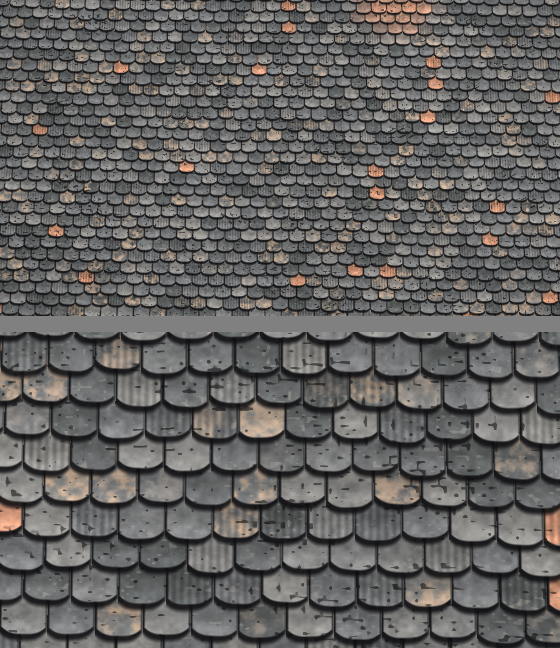
Top: the whole. Bottom: its middle third, enlarged.
This texture is drawn by a WebGL 2 fragment shader. Its source:

```glsl
#version 300 es
precision highp float;
// Weathered roof of overlapping plain tiles with curved lower edges.
// Staggered rows are painted from low to high, each casting a shadow on the
// row beneath; hashes choose each tile's tone, ribs, stains and small shifts.
uniform vec2 u_resolution;
out vec4 outColor;

const vec3 GAP   = vec3(0.055, 0.055, 0.065);
const vec3 DARK  = vec3(0.35, 0.36, 0.36);
const vec3 SLATE = vec3(0.45, 0.455, 0.46);
const vec3 PALE  = vec3(0.57, 0.56, 0.54);
const vec3 TAN   = vec3(0.73, 0.62, 0.52);
const vec3 CLAY  = vec3(0.87, 0.61, 0.48);

float hash(vec2 p) {
  return fract(sin(dot(p, vec2(127.1, 311.7))) * 43758.5453);
}

float noise(vec2 p) {
  vec2 i = floor(p), f = fract(p);
  f = f * f * (3.0 - 2.0 * f);
  return mix(mix(hash(i), hash(i + vec2(1, 0)), f.x),
             mix(hash(i + vec2(0, 1)), hash(i + vec2(1, 1)), f.x), f.y);
}

float fbm(vec2 p) {
  float sum = 0.0, amp = 0.5;
  for (int i = 0; i < 3; i++) {
    sum += amp * noise(p);
    p = p * 2.1 + 7.3;
    amp *= 0.5;
  }
  return sum / 0.875;
}

// Roof coordinates: one unit per tile across and per row up, denser at the top
vec2 roofSpace(vec2 p) {
  float sag = 0.22 * (noise(p * vec2(3.0, 4.0)) - 0.5);
  return vec2((p.x - 0.889) * (19.2 + 1.8 * p.y),
              p.y * (27.2 + 1.4 * p.y) + 0.56 * p.x + sag);
}

// Stagger every other row by half a tile
float staggered(float u, float row) {
  return u + 0.5 * mod(row, 2.0) + 0.16 * (hash(vec2(row, 4.0)) - 0.5);
}

// Position inside a tile: x from its middle, y up from its lower edge
vec2 tileLocal(vec2 uv, float row, vec2 id) {
  vec2 q = vec2(fract(staggered(uv.x, row)) - 0.5, uv.y - row);
  float tilt = 0.16 * (hash(id + 11.0) - 0.5);
  q.y += 0.15 * (hash(id + 23.0) - 0.5) + tilt * q.x;
  return q;
}

// Coverage of a tile with straight sides and a bowed, corner-clipped edge
float tileMask(vec2 q, float halfWidth, float soft) {
  float bow = 0.04 + 0.27 * pow(abs(2.0 * q.x), 3.2);
  float d = max(abs(q.x) - halfWidth, 0.7 * (bow - q.y));
  return 1.0 - smoothstep(-soft, soft, d);
}

// Warm group of newer tiles near the upper right
float newerPatch(vec2 id) {
  vec2 d = (id - vec2(7.2, 28.2)) / vec2(2.4, 2.6);
  return 1.0 - smoothstep(0.6, 1.4, length(d));
}

vec3 tileColor(vec2 q, vec2 id) {
  float tone = hash(id + 3.0), kind = hash(id + 37.0);
  float mottle = fbm(q * vec2(5.0, 3.6) + id * 9.7);
  vec3 c = mix(DARK, SLATE, smoothstep(0.0, 0.6, tone));
  c = mix(c, PALE, 0.75 * smoothstep(0.5, 1.0, tone));
  c *= 0.82 + 0.4 * mottle;

  // Lichen and exposed clay
  float stain = smoothstep(0.72, 0.95, kind) * smoothstep(0.3, 0.7, mottle);
  c = mix(c, TAN * (0.75 + 0.4 * mottle), 0.8 * stain);
  float fresh = step(0.975, hash(id + 51.0));
  float warm = max(fresh, newerPatch(id) * (0.5 + 0.5 * tone));
  c = mix(c, CLAY * (0.75 + 0.4 * mottle), 0.9 * warm);
  c = mix(c, PALE, 0.5 * smoothstep(0.76, 0.88, noise(q * 9.0 + id * 5.1)));
  c *= 1.0 - 0.5 * smoothstep(0.8, 0.92, noise(q * 8.0 + id * 3.3));

  // Ribbed tiles
  float ribbed = step(0.78, hash(id + 71.0));
  c *= 1.0 - ribbed * 0.2 * (0.5 + 0.5 * cos(q.x * 37.7));

  // Light catches the lower lip
  return c * (0.92 + 0.2 * smoothstep(0.75, 0.2, q.y));
}

void main() {
  vec2 p = gl_FragCoord.xy / u_resolution.y;
  vec2 uv = roofSpace(p);
  float soft = 0.015 + 12.0 / u_resolution.y;
  vec3 color = GAP;

  // Paint the rows that can reach this point, the highest one last
  for (int k = -1; k <= 1; k++) {
    float row = floor(uv.y) + float(k);
    vec2 id = vec2(floor(staggered(uv.x, row)), row);
    vec2 q = tileLocal(uv, row, id);
    float halfWidth = 0.475 - 0.025 * hash(id + 83.0);
    float shadow = tileMask(q + vec2(0.03, 0.2), 0.52, 0.07);
    color = mix(color, GAP, 0.88 * shadow);
    color = mix(color, tileColor(q, id), tileMask(q, halfWidth, soft));
  }

  // Broad weathering and fine grain
  color *= 0.91 + 0.2 * fbm(p * 3.0);
  color *= 0.95 + 0.1 * noise(p * 210.0);
  outColor = vec4(color, 1.0);
}
```
